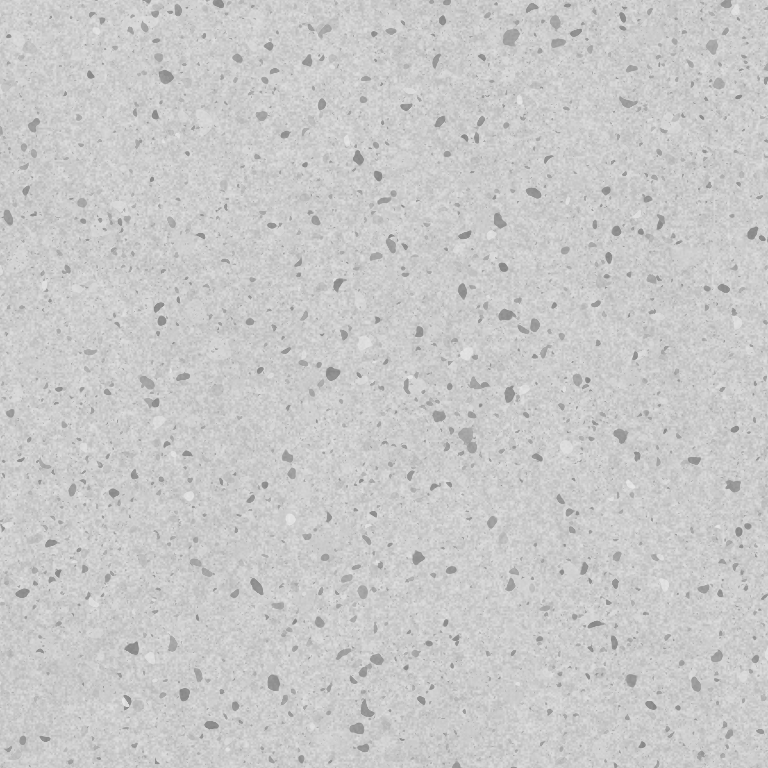
Write a Shadertoy shader that draws this texture.

```glsl
// Pale grey terrazzo: fine grainy cement with scattered dark and light stone chips.

// Sineless hash: three random values per cell and seed
vec3 hash3(vec2 cell, float seed) {
    vec3 h = fract(vec3(cell.xyx + seed * 17.31) * vec3(0.1031, 0.1030, 0.0973));
    h += dot(h, h.yxz + 33.33);
    return fract((h.xxy + h.yzz) * h.zyx);
}

// Smooth value noise in 0..1
float noise(vec2 p, float seed) {
    vec2 i = floor(p), f = fract(p);
    f = f * f * (3.0 - 2.0 * f);
    vec2 e = vec2(0.0, 1.0);
    float low = mix(hash3(i, seed).x, hash3(i + e.yx, seed).x, f.x);
    float high = mix(hash3(i + e.xy, seed).x, hash3(i + e.yy, seed).x, f.x);
    return mix(low, high, f.y);
}

// Randomly turned, ragged ovals; returns coverage and a random tone
vec2 chips(vec2 p, float cells, float density, vec2 radii, float ragged, float seed) {
    float pixel = 1.0 / iResolution.y;
    float wobble = noise(p * 0.8 / radii.y, seed + 5.0) + 0.6 * noise(p * 2.0 / radii.y, seed + 6.0) - 0.8;
    vec2 home = floor(p * cells);
    vec2 result = vec2(0.0);
    for (int y = -1; y <= 1; y++) {
        for (int x = -1; x <= 1; x++) {
            vec2 cell = home + vec2(x, y);
            vec3 place = hash3(cell, seed);
            if (place.z > density) continue;
            vec3 look = hash3(cell, seed + 1.0);
            vec3 form = hash3(cell, seed + 2.0);
            float radius = mix(radii.x, radii.y, look.x * look.x);
            float angle = 6.2832 * look.y;
            vec2 axis = vec2(cos(angle), sin(angle));
            vec2 q = p - (cell + place.xy) / cells;
            q = vec2(dot(q, axis), dot(q, vec2(-axis.y, axis.x)));
            q.y += (form.y - 0.5) * q.x * q.x / radius;
            q.y *= mix(1.1, 2.3, form.x);
            float d = length(q) - radius * (1.0 + ragged * wobble);
            float cover = 1.0 - smoothstep(-0.8 * pixel, 0.8 * pixel, d);
            if (cover > result.x) result = vec2(cover, look.z);
        }
    }
    return result;
}

void mainImage(out vec4 fragColor, in vec2 fragCoord) {
    vec2 p = fragCoord / iResolution.y;

    // Cement: fine grain over faint broad clouds
    float grain = 0.095 * (noise(p * 430.0, 1.0) - 0.5)
                + 0.055 * (noise(p * 210.0, 2.0) - 0.5);
    float clouds = 0.025 * (noise(p * 75.0, 3.0) - 0.5)
                 + 0.018 * (noise(p * 7.0, 4.0) - 0.5);
    float grey = 0.799 + grain + clouds;

    // Pale chips, smoother than the cement
    vec2 chip = chips(p, 58.0, 0.35, vec2(0.003, 0.008), 0.4, 10.0);
    grey = mix(grey, mix(0.785, 0.85, chip.y) + 0.3 * grain, 0.75 * chip.x);
    chip = chips(p, 27.0, 0.32, vec2(0.006, 0.018), 0.25, 20.0);
    grey = mix(grey, mix(0.795, 0.865, chip.y * chip.y) + 0.3 * grain, 0.8 * chip.x);

    // Faint mid-grey chips
    chip = chips(p, 45.0, 0.16, vec2(0.003, 0.009), 0.6, 30.0);
    grey = mix(grey, mix(0.71, 0.76, chip.y) + 0.6 * grain, 0.7 * chip.x);

    // Dark specks and chips, loosely gathered in patches
    float patches = 0.45 + 1.1 * noise(p * 9.0, 40.0);
    chip = chips(p, 210.0, 0.15 * patches, vec2(0.0007, 0.0016), 0.4, 50.0);
    grey = mix(grey, mix(0.62, 0.74, chip.y), 0.8 * chip.x);
    chip = chips(p, 92.0, 0.17 * patches, vec2(0.0014, 0.0042), 0.9, 60.0);
    grey = mix(grey, mix(0.56, 0.71, chip.y) + 0.6 * grain, 0.9 * chip.x);
    chip = chips(p, 42.0, 0.23 * patches, vec2(0.0038, 0.0105), 0.8, 70.0);
    grey = mix(grey, mix(0.53, 0.66, chip.y) + 0.5 * grain, 0.95 * chip.x);

    // Rare bright chips
    chip = chips(p, 38.0, 0.035, vec2(0.003, 0.01), 0.5, 80.0);
    grey = mix(grey, mix(0.86, 0.9, chip.y) + 0.3 * grain, 0.9 * chip.x);

    fragColor = vec4(vec3(grey), 1.0);
}
```
